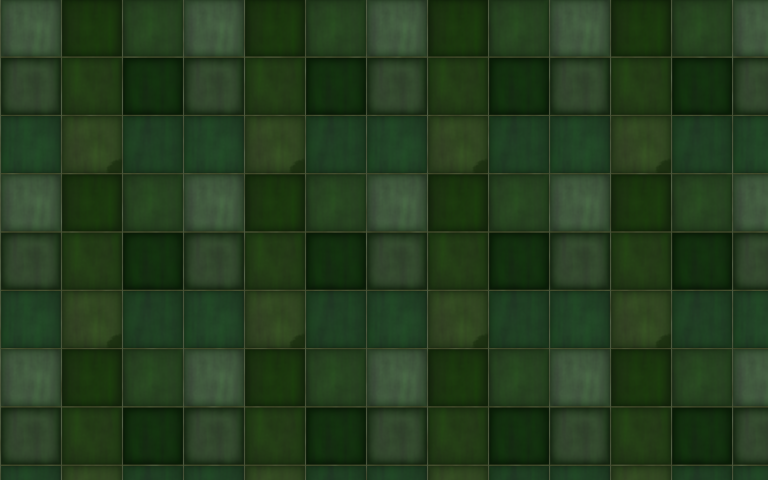
Give the GLSL for this texture, as a WebGL 2 fragment shader.

```glsl
#version 300 es
precision highp float;
// Glazed green wall tiles in a repeating three by three set, with thin olive grout.
uniform vec2 u_resolution;
out vec4 outColor;

// Sizes in units of the canvas height
const vec2 PITCH = vec2(0.1271, 0.12146);
const vec2 OFFSET = vec2(-0.001, 0.0025);
const float GROUT_HALF_WIDTH = 0.0014;
const float SET_SIZE = 3.0;

// Glaze colours, row by row from the top
const vec3 GLAZE[9] = vec3[9](
  vec3(0.245, 0.335, 0.235), vec3(0.100, 0.195, 0.055), vec3(0.145, 0.245, 0.120),
  vec3(0.190, 0.270, 0.170), vec3(0.130, 0.225, 0.080), vec3(0.070, 0.175, 0.055),
  vec3(0.125, 0.245, 0.140), vec3(0.185, 0.265, 0.125), vec3(0.118, 0.235, 0.130));

// How strongly each glaze darkens toward its rim
const float RIM[9] = float[9](0.32, 0.30, 0.22, 0.55, 0.25, 0.50, 0.20, 0.25, 0.20);

const vec3 GROUT_OLIVE = vec3(0.27, 0.30, 0.17);
const vec3 GROUT_GREY = vec3(0.36, 0.42, 0.34);
const vec3 POOL_COLOR = vec3(0.085, 0.165, 0.045);

vec2 hashGradient(vec2 cell) {
  vec2 q = vec2(dot(cell, vec2(127.1, 311.7)), dot(cell, vec2(269.5, 183.3)));
  return 2.0 * fract(sin(q) * 43758.5) - 1.0;
}

float gradientNoise(vec2 p) {
  vec2 i = floor(p), f = fract(p);
  vec2 u = f * f * f * (f * (f * 6.0 - 15.0) + 10.0);
  vec2 e = vec2(0.0, 1.0);
  float low = mix(dot(hashGradient(i), f),
                  dot(hashGradient(i + e.yx), f - e.yx), u.x);
  float high = mix(dot(hashGradient(i + e.xy), f - e.xy),
                   dot(hashGradient(i + e.yy), f - e.yy), u.x);
  return mix(low, high, u.y);
}

float fbm(vec2 p) {
  float sum = 0.0, amplitude = 0.6;
  for (int i = 0; i < 3; i++) {
    sum += amplitude * gradientNoise(p);
    p = p * 2.1 + 7.3;
    amplitude *= 0.5;
  }
  return sum;
}

// 0 in the middle of a tile, rising to 1 along its uneven rim
float rimShade(vec2 local, float wobble) {
  vec2 fromCentre = abs(local - 0.5) * 2.0;
  float reach = length(pow(fromCentre, vec2(3.0))) + wobble;
  return smoothstep(0.15, 1.15, reach);
}

// Ragged patch where thick glaze has run together
float glazePool(vec2 local, vec2 centre, float radius, float ragged) {
  return 1.0 - smoothstep(0.8, 1.1, length(local - centre) / radius + ragged);
}

vec3 glazedTile(vec2 local, vec2 tile) {
  int index = int(tile.x + SET_SIZE * tile.y);
  vec2 seed = tile * 17.0 + 5.0;
  float clouds = fbm(local * 2.6 + seed);
  float streaks = fbm(local * vec2(6.0, 0.9) + seed + 60.0);
  float grain = gradientNoise(local * 22.0 + seed);

  vec3 color = GLAZE[index] * (1.05 + 0.28 * clouds + 0.26 * streaks + 0.035 * grain);
  color += vec3(-0.012, 0.006, -0.014) * streaks * 3.0;
  float rim = rimShade(local, 0.5 * clouds);
  color *= 1.0 - RIM[index] * rim * vec3(1.1, 0.85, 1.15);

  float onPooledTile = index == 7 ? 1.0 : 0.0;
  float pool = glazePool(local, vec2(1.0), 0.27, 0.6 * clouds + 0.15 * grain);
  return mix(color, POOL_COLOR, 0.65 * pool * onPooledTile);
}

void main() {
  vec2 p = gl_FragCoord.xy / u_resolution.y;
  float pixel = 1.0 / u_resolution.y;

  // Rows are counted downward from the top edge
  vec2 grid = (vec2(p.x, 1.0 - p.y) + OFFSET) / PITCH;
  vec2 local = fract(grid);
  vec2 tile = mod(floor(grid), SET_SIZE);
  vec3 color = glazedTile(local, tile);

  // Rounded tile edges fall into shadow next to the joints
  vec2 toJoint = min(local, 1.0 - local) * PITCH;
  float nearest = min(toJoint.x, toJoint.y);
  color *= 1.0 - 0.28 * exp(-nearest / 0.0028);

  // Grout, greyer on the upright joints
  float wear = fbm(grid * vec2(3.0, 2.0));
  float upright = step(toJoint.x, toJoint.y);
  float grey = clamp(0.45 * upright + 0.8 * wear, 0.0, 1.0);
  vec3 grout = mix(GROUT_OLIVE, GROUT_GREY, grey) * (1.0 + 0.3 * wear);
  float joint = 1.0 - smoothstep(-0.5 * pixel, 0.5 * pixel, nearest - GROUT_HALF_WIDTH);
  color = mix(color, grout, 0.9 * joint);

  outColor = vec4(color, 1.0);
}
```
